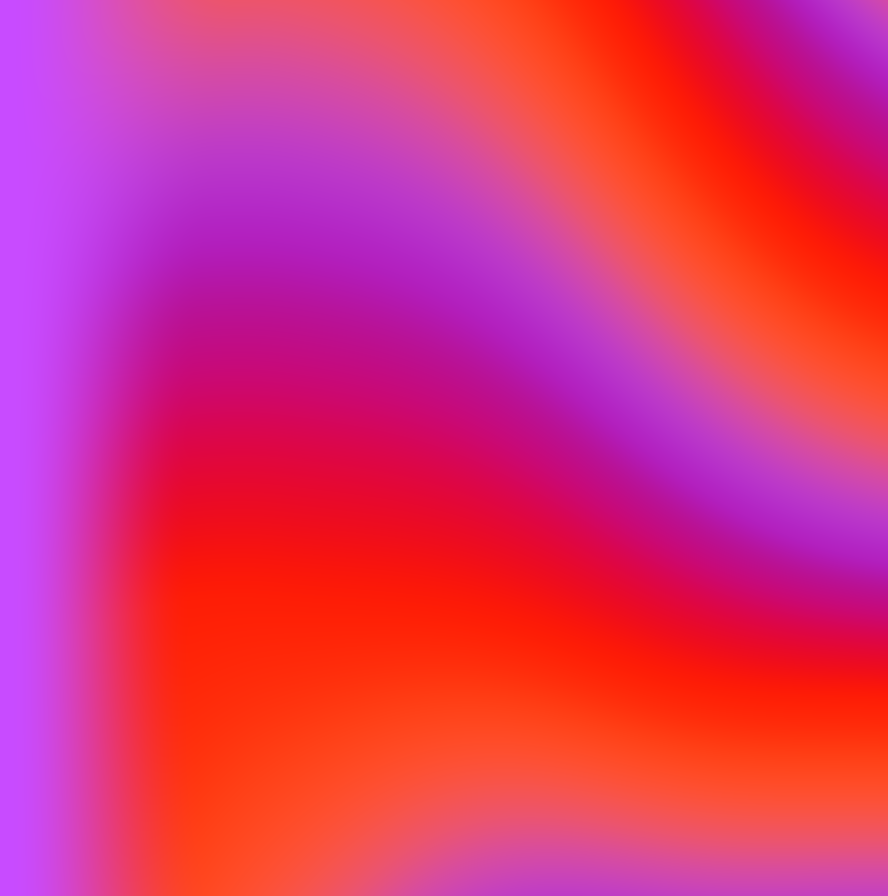
A Shadertoy shader for this background:

```glsl
// A silky gradient of violet, red and orange bands sweeping down to the right.
// Height above a curved purple ridge is stretched into a band phase, which
// indexes a cyclic spline palette; a violet haze then covers the left edge.

// Cyclic palette: purple, pink, coral, orange, red, crimson, magenta.
const int COUNT = 12;
const vec3 BANDS[COUNT] = vec3[COUNT](
    vec3(0.70, 0.125, 0.745), vec3(0.735, 0.22, 0.785),
    vec3(0.83, 0.29, 0.65),   vec3(0.93, 0.33, 0.41),
    vec3(0.99, 0.315, 0.215), vec3(1.00, 0.26, 0.10),
    vec3(1.00, 0.17, 0.04),   vec3(0.99, 0.10, 0.03),
    vec3(0.93, 0.047, 0.125), vec3(0.867, 0.024, 0.275),
    vec3(0.79, 0.035, 0.455), vec3(0.725, 0.07, 0.59));

// Catmull-Rom interpolation around the palette ring.
vec3 bandColor(float phase) {
    float p = mod(phase, float(COUNT));
    int i = int(p);
    float f = fract(p);
    vec3 a = BANDS[(i + COUNT - 1) % COUNT];
    vec3 b = BANDS[i % COUNT];
    vec3 c = BANDS[(i + 1) % COUNT];
    vec3 d = BANDS[(i + 2) % COUNT];
    return b + 0.5 * f * (c - a + f * (2.0 * a - 5.0 * b + 4.0 * c - d
                             + f * (3.0 * (b - c) + d - a)));
}

// Height of the purple ridge: a sigmoid slope with a slight dip at the left.
float ridgeHeight(float x) {
    float dip = max(0.33 - x, 0.0);
    return 0.75 - 0.4 / (1.0 + exp(-8.5 * (x - 0.665))) - 0.9 * dip * dip;
}

// Bands tighten to the right, with separate widths above and below the ridge.
float bandPhase(vec2 uv) {
    float rise = uv.y - ridgeHeight(uv.x);
    float upper = 0.19 - 0.10 * smoothstep(0.3, 1.1, uv.x);
    float lower = 0.40 - 0.25 * smoothstep(0.3, 1.05, uv.x);
    float floorWidth = 0.2 + 0.5 * exp(-6.0 * (uv.x - 0.26));
    float depth = max(-rise, 0.0);
    return 2.1 * max(rise, 0.0) / upper
         - 5.25 * min(depth, lower) / lower
         - 5.05 * max(depth - lower, 0.0) / floorWidth;
}

void mainImage(out vec4 fragColor, in vec2 fragCoord) {
    vec2 uv = fragCoord / iResolution.xy;
    vec3 color = bandColor(bandPhase(uv));

    // Violet haze, narrowest a little below mid height.
    float bow = uv.y - 0.4;
    float hazeEdge = 0.215 + 0.15 * bow * bow;
    float haze = 1.0 - smoothstep(0.01, hazeEdge, uv.x);
    color = mix(color, vec3(0.785, 0.295, 1.0), haze);

    fragColor = vec4(clamp(color, 0.0, 1.0), 1.0);
}
```
